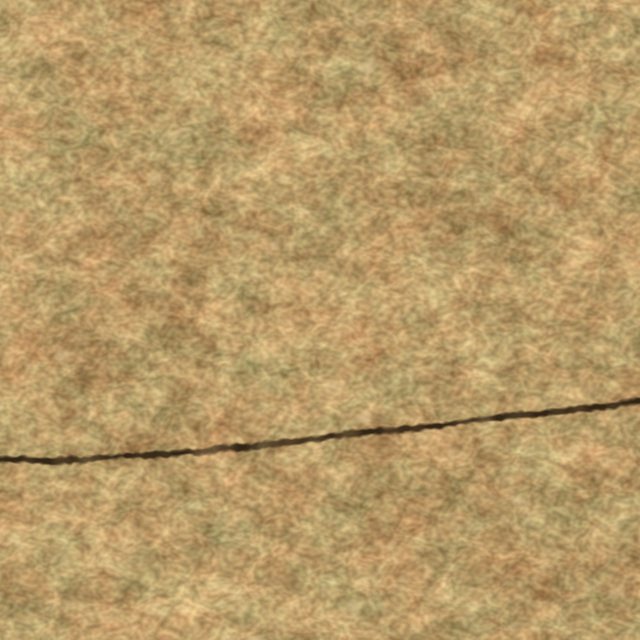
Reproduce this texture procedurally as a three.js fragment shader.

```glsl
varying vec2 vUv;

// Stone colours
const vec3 STONE_MID = vec3(0.722, 0.607, 0.408);
const vec3 TONE_STEP = vec3(1.0, 0.97, 0.80);
const vec3 WARM_TINT = vec3(0.055, -0.015, -0.01);
const vec3 PALE_FLECK = vec3(0.90, 0.80, 0.62);
const vec3 DARK_STAIN = vec3(0.42, 0.33, 0.20);
const vec3 CRACK_DARK = vec3(0.20, 0.145, 0.085);

// Grain layers: frequency per canvas and strength
const float BROAD_FREQ = 4.0;
const float BROAD_AMP = 0.06;
const float BLOTCH_FREQ = 15.0;
const float BLOTCH_AMP = 0.125;
const float CLUMP_FREQ = 33.0;
const float CLUMP_AMP = 0.12;
const float GRAIN_FREQ = 72.0;
const float GRAIN_AMP = 0.145;
const float FINE_FREQ = 135.0;
const float FINE_AMP = 0.12;
const vec2 GRAIN_STRETCH = vec2(0.85, 1.08);
const float WARP_AMOUNT = 0.006;

// Crack path and profile
const float CRACK_START = 0.278;
const float CRACK_SLOPE = 0.045;
const float CRACK_BEND_X = 0.28;
const float CRACK_BEND_SLOPE = 0.07;
const float CRACK_HALF_WIDTH = 0.0046;
const float CRACK_SOFTNESS = 0.0032;

vec2 gradientAt(vec2 cell) {
  vec3 h = fract(cell.xyx * vec3(0.1031, 0.1030, 0.0973));
  h += dot(h, h.yzx + 33.33);
  float angle = 6.28319 * fract((h.x + h.y) * h.z);
  return vec2(cos(angle), sin(angle));
}

float gradientNoise(vec2 p) {
  vec2 cell = floor(p);
  vec2 f = p - cell;
  vec2 w = f * f * f * (f * (f * 6.0 - 15.0) + 10.0);
  vec2 e = vec2(1.0, 0.0);
  float a = dot(gradientAt(cell), f);
  float b = dot(gradientAt(cell + e.xy), f - e.xy);
  float c = dot(gradientAt(cell + e.yx), f - e.yx);
  float d = dot(gradientAt(cell + e.xx), f - e.xx);
  return mix(mix(a, b, w.x), mix(c, d, w.x), w.y);
}

// Rotated noise layer, so that the lattices never line up
float layer(vec2 p, float freq, float angle) {
  float c = cos(angle);
  float s = sin(angle);
  return gradientNoise(mat2(c, s, -s, c) * p * freq + angle * 37.0 + 60.0);
}

float stoneTone(vec2 p) {
  return BROAD_AMP * layer(p, BROAD_FREQ, 0.4)
       + BLOTCH_AMP * layer(p, BLOTCH_FREQ, 1.1)
       + CLUMP_AMP * layer(p, CLUMP_FREQ, 0.7)
       + GRAIN_AMP * layer(p, GRAIN_FREQ, 2.0)
       + FINE_AMP * layer(p, FINE_FREQ, 0.5);
}

float crackMask(vec2 uv) {
  float path = CRACK_START + CRACK_SLOPE * uv.x
             + CRACK_BEND_SLOPE * max(uv.x - CRACK_BEND_X, 0.0);
  path += 0.005 * gradientNoise(vec2(uv.x * 9.0, 3.5))
        + 0.0025 * gradientNoise(vec2(uv.x * 45.0, 8.5));
  float width = CRACK_HALF_WIDTH
              * (1.0 + 0.6 * gradientNoise(vec2(uv.x * 13.0, 21.3))
                     + 0.8 * gradientNoise(uv * 85.0));
  float body = 1.0 - smoothstep(width - CRACK_SOFTNESS, width + CRACK_SOFTNESS,
                                abs(uv.y - path));
  float wear = 0.9 + 0.5 * gradientNoise(vec2(uv.x * 28.0, 14.6));
  return body * clamp(wear, 0.0, 1.0);
}

void main() {
  // Slightly flattened, warped grain space
  vec2 p = vUv * GRAIN_STRETCH;
  p += WARP_AMOUNT * vec2(layer(p, 24.0, 2.6), layer(p, 24.0, 0.2));

  // Mottled stone with gentle hue drift
  float tint = layer(p, 11.0, 1.7) + 0.8 * layer(p, 42.0, 0.9);
  vec3 color = STONE_MID + TONE_STEP * stoneTone(p) + WARM_TINT * tint;

  // Sparse dark stains and pale flecks
  float stain = smoothstep(0.32, 0.65, layer(p, 17.0, 2.9));
  float fleck = smoothstep(0.38, 0.65, layer(p, 29.0, 1.4));
  color = mix(color, DARK_STAIN, 0.35 * stain);
  color = mix(color, PALE_FLECK, 0.45 * fleck);

  // Crack across the slab
  color = mix(color, CRACK_DARK, crackMask(vUv));

  gl_FragColor = vec4(color, 1.0);
}
```
